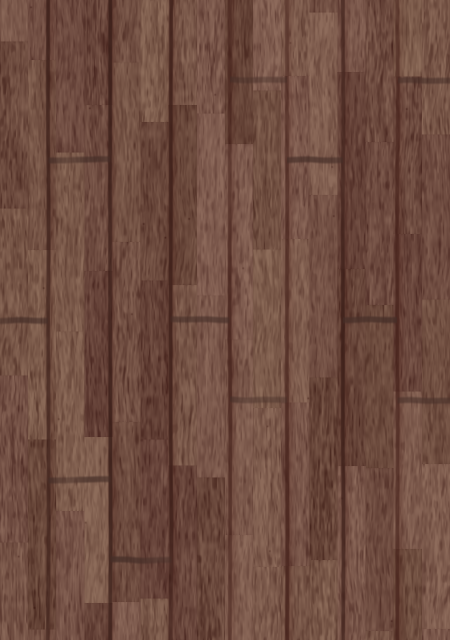
Reproduce this texture procedurally as a Shadertoy shader.

```glsl
// Dark brown parquet: sixteen narrow columns of butted staves with streaky grain,
// overlaid by wide planks whose soft, worn seams and staggered cross joints
// are placed by formula. Four samples per pixel smooth the stave edges.

const vec3 DARK_WOOD = vec3(0.295, 0.160, 0.130);
const vec3 LIGHT_WOOD = vec3(0.510, 0.376, 0.318);
const vec3 SEAM_BROWN = vec3(0.205, 0.105, 0.085);
const vec3 SEAM_RED = vec3(0.320, 0.150, 0.118);
const vec3 JOINT_COLOR = vec3(0.270, 0.180, 0.155);

const float STRIPS = 16.0;          // stave columns across
const float STAVE_LENGTH = 0.27;    // mean, in canvas heights
const float STAVE_CONTRAST = 0.58;
const float BASE_TONE = 0.755;
const int SEAMS = 7;                // plank seams across
const float SEAM_HALF_WIDTH = 0.0042;
const float SEAM_HALO = 0.010;
const float JOINT_ROWS = 8.0;       // possible joint heights
const float JOINT_HALF_WIDTH = 0.0046;

float hash(vec2 p) {
    vec3 q = fract(p.xyx * vec3(0.1031, 0.1030, 0.0973));
    q += dot(q, q.yzx + 33.33);
    return fract((q.x + q.y) * q.z);
}

float noise(vec2 p) {
    vec2 i = floor(p), f = fract(p);
    f = f * f * (3.0 - 2.0 * f);
    return mix(mix(hash(i), hash(i + vec2(1, 0)), f.x),
               mix(hash(i + vec2(0, 1)), hash(i + vec2(1, 1)), f.x), f.y);
}

float gauss(float d, float width) {
    return exp(-d * d / (width * width));
}

// Horizontal position of a seam; planks narrow slightly to the right.
float seamX(float k) {
    return 0.1074 + 0.1398 * k - 0.00175 * k * k;
}

// Hair-fine fibres, streaks, dark pores and faint growth rings of one stave.
float grain(vec2 uv, float seed) {
    vec2 p = uv + seed * vec2(7.0, 13.0);
    p.x += 0.010 * (noise(p * vec2(14.0, 12.0)) - 0.5);
    float fibre = noise(p * vec2(330.0, 95.0)) - 0.5;
    float streak = noise(p * vec2(190.0, 34.0)) - 0.5;
    float broad = noise(p * vec2(75.0, 8.0)) - 0.5;
    float pores = smoothstep(0.58, 0.90, noise(p * vec2(250.0, 60.0) + 31.0));
    float rings = sin(p.x * 560.0 + 26.0 * noise(p * vec2(22.0, 8.0)));
    float ringAmount = 0.015 + 0.06 * hash(vec2(seed * 91.0, 4.0));
    return 0.36 * fibre + 0.32 * streak + 0.16 * broad - 0.26 * pores + ringAmount * rings;
}

vec3 staves(vec2 uv) {
    float strip = floor(uv.x * STRIPS);
    float lengthHere = STAVE_LENGTH * mix(0.88, 1.15, hash(vec2(strip, 3.0)));
    float along = uv.y / lengthHere + 5.0 * hash(vec2(strip, 17.0));
    vec2 id = vec2(strip, floor(along));
    float seed = hash(id + 5.0);

    float tone = BASE_TONE + STAVE_CONTRAST * (hash(id + 41.0) - 0.5);
    tone += grain(uv, seed) * mix(0.85, 1.2, hash(id + 23.0));

    // Hairline where staves meet
    float side = 0.5 - abs(fract(uv.x * STRIPS) - 0.5);
    float end = (0.5 - abs(fract(along) - 0.5)) * lengthHere;
    tone -= 0.07 * gauss(side, 0.035) + 0.05 * gauss(end, 0.0014);

    // Sparse pinholes
    vec2 pitGrid = uv * vec2(18.0, 25.0);
    vec2 pit = floor(pitGrid);
    vec2 center = 0.2 + 0.6 * vec2(hash(pit + 2.0), hash(pit + 9.0));
    tone -= 0.5 * step(0.95, hash(pit + 60.0)) * gauss(length(fract(pitGrid) - center), 0.04);

    vec3 tint = vec3(0.0, 0.010, -0.006) * (hash(id + 77.0) - 0.4);
    return mix(DARK_WOOD, LIGHT_WOOD, clamp(tone, -0.15, 1.2)) + tint;
}

vec3 floorColor(vec2 uv) {
    vec3 color = staves(uv);
    float plank = 0.0;

    // Plank seams: crisp dark core, one-sided reddish halo, uneven wear
    for (int i = 0; i < SEAMS; i++) {
        float k = float(i);
        float d = uv.x - seamX(k) - 0.002 * (noise(vec2(k * 9.0, uv.y * 6.0)) - 0.5);
        plank += step(0.0, d);
        float wear = mix(0.6, 1.0, noise(vec2(k * 5.0 + 2.0, uv.y * 4.0)));
        vec3 seamColor = mix(SEAM_BROWN, SEAM_RED, 0.7 * hash(vec2(k, 8.0)));
        float core = 1.0 - smoothstep(0.55, 1.45, abs(d) / SEAM_HALF_WIDTH);
        color = mix(color, SEAM_RED, 0.30 * wear * gauss(d - 0.004, SEAM_HALO));
        color = mix(color, seamColor, 0.82 * wear * core);
    }

    // Cross joints: staggered rows, every third plank carries only one
    bool sparse = mod(plank, 3.0) == 2.0;
    float period = sparse ? 8.0 : 4.0;
    float row = floor(1.24 * plank + 0.78) + (sparse ? 4.0 : 0.0);
    float wobble = 0.003 * (noise(vec2(uv.x * 22.0, plank * 7.0)) - 0.5);
    float rowPos = (1.0 - uv.y + wobble) * JOINT_ROWS;
    float d = (mod(rowPos - row + 0.5 * period, period) - 0.5 * period) / JOINT_ROWS;
    float inside = smoothstep(0.02, 0.05, min(uv.y, 1.0 - uv.y));
    float strength = inside * mix(0.40, 0.80, noise(vec2(uv.x * 20.0, row + 3.0)));
    float band = 1.0 - smoothstep(0.5, 1.5, abs(d) / JOINT_HALF_WIDTH);
    return mix(color, JOINT_COLOR, strength * band);
}

void mainImage(out vec4 fragColor, in vec2 fragCoord) {
    vec3 sum = vec3(0.0);
    for (int i = 0; i < 4; i++) {
        vec2 offset = vec2(i % 2, i / 2) * 0.5 - 0.25;
        sum += floorColor((fragCoord + offset) / iResolution.xy);
    }
    fragColor = vec4(sum * 0.25, 1.0);
}
```
